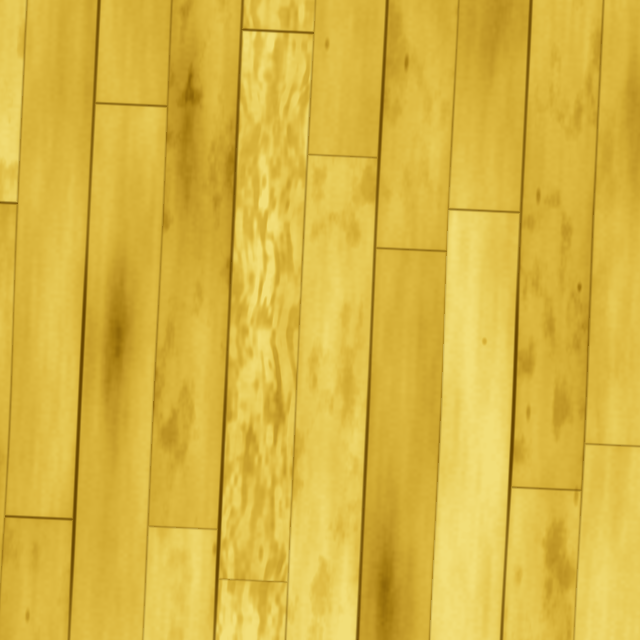
Reproduce this texture procedurally as a three.js fragment shader.

```glsl
// Worn golden wooden floor: slightly leaning planks with seams, butt joints, stains and flaked grain.
varying vec2 vUv;

#define PLANK_WIDTH 0.1125
#define BOARD_LENGTH 0.86
#define SLANT 0.046
#define FIRST_SEAM 0.043
#define GAP vec3(0.40, 0.27, 0.00)
#define UMBER vec3(0.50, 0.35, 0.01)
#define BROWN vec3(0.65, 0.49, 0.07)
#define OCHRE vec3(0.75, 0.59, 0.15)
#define AMBER vec3(0.82, 0.67, 0.20)
#define GOLD vec3(0.87, 0.73, 0.26)
#define STRAW vec3(0.91, 0.80, 0.35)
#define CREAM vec3(0.95, 0.87, 0.47)

float hash(vec2 p) {
  vec3 q = fract(p.xyx * 0.1031);
  q += dot(q, q.yzx + 33.33);
  return fract((q.x + q.y) * q.z);
}

float noise(vec2 p) {
  vec2 i = floor(p), f = fract(p);
  f = f * f * (3.0 - 2.0 * f);
  return mix(mix(hash(i), hash(i + vec2(1, 0)), f.x),
             mix(hash(i + vec2(0, 1)), hash(i + vec2(1, 1)), f.x), f.y);
}

float fbm(vec2 p) {
  float sum = 0.0, amp = 0.53;
  for (int i = 0; i < 4; i++) {
    sum += amp * noise(p);
    p = p * 2.03 + 17.3;
    amp *= 0.5;
  }
  return sum;
}

// Tone 0 is dark umber, 5 is straw, 6 is bare pale wood
vec3 woodColor(float tone) {
  vec3 c = mix(UMBER, BROWN, clamp(tone, 0.0, 1.0));
  c = mix(c, OCHRE, clamp(tone - 1.0, 0.0, 1.0));
  c = mix(c, AMBER, clamp(tone - 2.0, 0.0, 1.0));
  c = mix(c, GOLD, clamp(tone - 3.0, 0.0, 1.0));
  c = mix(c, STRAW, clamp(tone - 4.0, 0.0, 1.0));
  return mix(c, CREAM, clamp(tone - 5.0, 0.0, 1.0));
}

// Dark line of a given half width with soft edges
float line(float dist, float halfWidth) {
  return 1.0 - smoothstep(halfWidth - 0.002, halfWidth + 0.0022, dist);
}

// Small upright dents and knots, at most one per cell
float knots(vec2 p) {
  vec2 grid = vec2(14.0, 9.0), cell = floor(p * grid);
  float pick = hash(cell + 71.0);
  vec2 centre = (cell + 0.3 + 0.4 * vec2(hash(cell + 5.0), hash(cell + 9.0))) / grid;
  vec2 size = vec2(0.004, 0.005 + 0.011 * hash(cell + 31.0));
  return step(0.9, pick) * (1.0 - smoothstep(0.2, 1.4, length((p - centre) / size)));
}

void main() {
  // Coordinates across and along the leaning planks
  float across = (vUv.x + SLANT * (1.0 - vUv.y) - FIRST_SEAM) / PLANK_WIDTH;
  across += 0.05 * (noise(vUv * vec2(8.0, 3.0) + 4.0) - 0.5);
  float along = vUv.y + SLANT * vUv.x;
  float column = floor(across), side = across - column;
  float run = along / BOARD_LENGTH + hash(vec2(column + 20.0, 3.0));
  float row = floor(run), place = run - row;
  vec2 board = vec2(column + 20.0, row + 7.0);
  vec2 p = vec2(across * PLANK_WIDTH, along);
  vec2 q = p + floor(40.0 * vec2(hash(board), hash(board + 13.0)));
  float worn = 1.0 - step(0.5, abs(mod(column, 9.0) - 3.0));

  // Board tone, broad shading, clouding, streaks and fine fibre
  float tone = mix(3.15 + 2.1 * hash(board + 41.0), 4.2, worn);
  tone += 1.5 * (noise(q * vec2(13.0, 3.0) + 3.0) - 0.5);
  tone += 1.7 * (fbm(q * vec2(20.0, 6.0)) - 0.5);
  tone += 0.8 * (noise(q * vec2(50.0, 2.0)) - 0.5);
  tone += 0.5 * (noise(q * vec2(130.0, 14.0)) - 0.5);
  tone += 0.3 * (noise(q * vec2(150.0, 170.0)) - 0.5);

  // Flaked finish with thin grain on the occasional weathered column
  vec2 warp = vec2(0.02 * (noise(q * vec2(14.0, 12.0)) - 0.5), 0.0);
  float flake = 0.6 * noise((q + warp) * vec2(115.0, 21.0)) + 0.4 * noise((q + warp) * vec2(170.0, 60.0));
  float flakeDepth = 0.5 + 0.5 * noise(q * vec2(18.0, 6.0));
  tone += worn * flakeDepth * mix(-1.5, 1.5, smoothstep(0.22, 0.7, flake));

  // Long stain in some boards, with ragged edges
  vec2 stainAt = vec2(0.3 + 0.4 * hash(board + 3.0), 0.25 + 0.5 * hash(board + 8.0));
  vec2 reach = (vec2(side, place) - stainAt) / vec2(0.27, 0.18);
  float stain = exp(-dot(reach, reach)) * step(0.45, hash(board + 19.0)) * (1.0 - worn);
  tone -= 2.6 * stain * (0.3 + fbm(q * vec2(40.0, 9.0)));

  // Grime blotches and knots
  float grime = smoothstep(0.5, 0.82, fbm(q * vec2(36.0, 15.0)));
  tone -= 1.7 * grime * smoothstep(0.3, 0.8, hash(board + 27.0)) * (1.0 - 0.6 * worn);
  tone -= 2.0 * knots(p);

  // Long seams: alternate gaps are wide and dark
  float seam = floor(across + 0.5);
  float seamDist = abs(across - seam) * PLANK_WIDTH;
  float seamDepth = mix(0.3, 0.8, mod(seam, 2.0)) + 0.12 * hash(vec2(seam + 30.0, 2.0));
  seamDepth *= 0.65 + 0.45 * noise(vec2(seam * 7.0 + 50.0, along * 6.0));

  // Butt joints between board ends
  float jointId = floor(run + 0.5);
  float jointDist = abs(run - jointId) * BOARD_LENGTH;
  float jointDepth = 0.3 + 0.55 * hash(vec2(column + 60.0, jointId + 11.0));

  tone -= 1.1 * seamDepth * exp(-seamDist / 0.008) + 0.7 * jointDepth * exp(-jointDist / 0.007);
  float gap = max(line(seamDist, 0.0005 + 0.0023 * seamDepth) * min(seamDepth + 0.1, 1.0),
                  line(jointDist, 0.0005 + 0.0015 * jointDepth) * jointDepth);
  gl_FragColor = vec4(mix(woodColor(tone), GAP, gap), 1.0);
}
```
